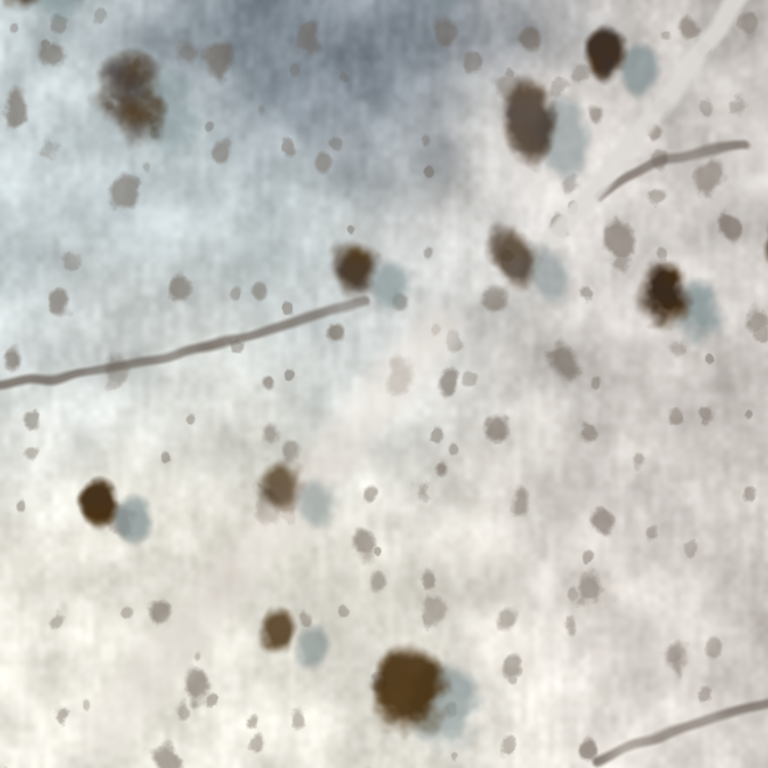
A three.js fragment shader for this texture:

```glsl
// Pale dry ground seen from above: mottled cool and warm soil, a light diagonal
// track, thin dark paths, and soft scattered shrubs with shadows to the lower right.
// Noise colours the soil; jittered grids place the shrubs and specks.
varying vec2 vUv;

float hash(vec2 p) {
  vec3 q = fract(p.xyx * 0.1031);
  q += dot(q, q.yzx + 33.33);
  return fract((q.x + q.y) * q.z);
}

float noise(vec2 p) {
  vec2 i = floor(p), f = fract(p);
  f = f * f * (3.0 - 2.0 * f);
  return mix(mix(hash(i), hash(i + vec2(1, 0)), f.x),
             mix(hash(i + vec2(0, 1)), hash(i + vec2(1, 1)), f.x), f.y);
}

float fbm(vec2 p) {
  float sum = 0.0, amp = 0.5;
  for (int i = 0; i < 4; i++) {
    sum += amp * noise(p);
    p = mat2(1.6, 1.2, -1.2, 1.6) * p + 17.3;
    amp *= 0.5;
  }
  return sum / 0.9375;
}

// Distance to a gently bowed line from a to b
float bowDistance(vec2 p, vec2 a, vec2 b, float bow) {
  vec2 ab = b - a;
  float t = clamp(dot(p - a, ab) / dot(ab, ab), 0.0, 1.0);
  vec2 side = normalize(vec2(-ab.y, ab.x));
  return length(p - a - ab * t - side * bow * 4.0 * t * (1.0 - t));
}

// Soft ragged blobs on a jittered grid; share is the part of cells in use
float scatter(vec2 p, float cells, float share, float rMin, float rMax, float seed) {
  float cover = 0.0;
  float ragged = 1.5 * (fbm(p * 0.9 / rMax + seed) - 0.5);
  vec2 home = floor(p * cells);
  for (int y = -1; y <= 1; y++) {
    for (int x = -1; x <= 1; x++) {
      vec2 cell = home + vec2(x, y);
      vec2 key = cell + seed + 40.0;
      vec2 jitter = vec2(hash(key + 3.1), hash(key + 7.7));
      vec2 center = (cell + 0.1 + 0.8 * jitter) / cells;
      float radius = mix(rMin, rMax, hash(key + 11.9));
      float d = length((p - center) * vec2(1.1, 0.9)) / radius + ragged;
      float strength = step(hash(key), share) * mix(0.6, 1.0, hash(key + 19.3));
      cover = max(cover, strength * (1.0 - smoothstep(0.55, 1.3, d)));
    }
  }
  return cover;
}

vec3 soil(vec2 p) {
  float broad = fbm(p * 4.0 + 5.0);
  float mottle = fbm(p * 17.0 + 31.0);
  vec3 cool = vec3(0.79, 0.83, 0.84);
  vec3 cream = vec3(0.91, 0.90, 0.86);
  vec3 rosy = vec3(0.81, 0.785, 0.765);
  vec3 color = mix(cream, cool, smoothstep(0.25, 0.75, p.y + 0.3 * (broad - 0.5)));
  color = mix(color, rosy, 0.9 * smoothstep(0.35, 0.85, p.x + 0.25 * (p.y - 0.5)));

  // Blue-grey stain near the top
  vec2 stain = (p - vec2(0.46, 0.97)) * vec2(1.0, 1.5);
  float stained = 1.0 - smoothstep(0.08, 0.36, length(stain) + 0.3 * (broad - 0.5));
  color = mix(color, vec3(0.49, 0.53, 0.57), 0.85 * stained);

  // Patches, mottling and a fine faint weave
  color += 0.22 * (broad - 0.5) + 0.26 * (mottle - 0.5);
  color += 0.05 * (noise(p * 95.0) - 0.5) * vec3(0.9, 1.0, 1.1);
  color += 0.05 * (noise(p * vec2(110.0, 28.0) + 9.0) - 0.5);
  return color;
}

void main() {
  vec2 p = vUv;
  vec2 wobble = p + 0.007 * (vec2(noise(p * 28.0), noise(p * 28.0 + 50.0)) - 0.5);
  vec3 color = soil(p);

  // Small grey-brown specks, fine and medium
  float specks = scatter(p, 11.0, 0.42, 0.009, 0.021, 4.0);
  float dots = scatter(p, 19.0, 0.25, 0.006, 0.012, 23.0);
  color = mix(color, vec3(0.42, 0.38, 0.34), 0.60 * max(specks, 0.8 * dots));

  // Thin dark paths
  float path = bowDistance(wobble, vec2(-0.02, 0.495), vec2(0.475, 0.609), -0.013);
  path = min(path, bowDistance(wobble, vec2(0.78, 0.745), vec2(0.97, 0.81), 0.015));
  path = min(path, bowDistance(wobble, vec2(0.78, 0.01), vec2(1.02, 0.09), 0.006));
  float worn = mix(0.4, 0.85, noise(p * 22.0 + 3.0));
  color = mix(color, vec3(0.40, 0.36, 0.33), worn * (1.0 - smoothstep(0.002, 0.010, path)));

  // Light track: crisp above, broad and faint below
  float crisp = bowDistance(wobble, vec2(0.97, 1.02), vec2(0.72, 0.69), 0.008);
  float faint = bowDistance(wobble, vec2(0.57, 0.57), vec2(0.14, 0.05), 0.0);
  color = mix(color, vec3(0.92, 0.89, 0.86), 0.55 * (1.0 - smoothstep(0.012, 0.050, faint)));
  color = mix(color, vec3(0.87, 0.86, 0.84), 0.85 * (1.0 - smoothstep(0.007, 0.019, crisp)));

  // Shrubs over their blue-green shadows
  float shadow = scatter(p - vec2(0.045, -0.022), 4.0, 0.6, 0.022, 0.052, 12.0);
  float shrub = scatter(p, 4.0, 0.6, 0.022, 0.052, 12.0);
  color = mix(color, vec3(0.46, 0.53, 0.54), 0.75 * shadow);
  vec3 leaf = mix(vec3(0.27, 0.17, 0.04), vec3(0.20, 0.17, 0.18), noise(p * 34.0) * p.y);
  color = mix(color, leaf, min(1.0, 1.15 * shrub));

  gl_FragColor = vec4(clamp(color, 0.0, 1.0), 1.0);
}
```
